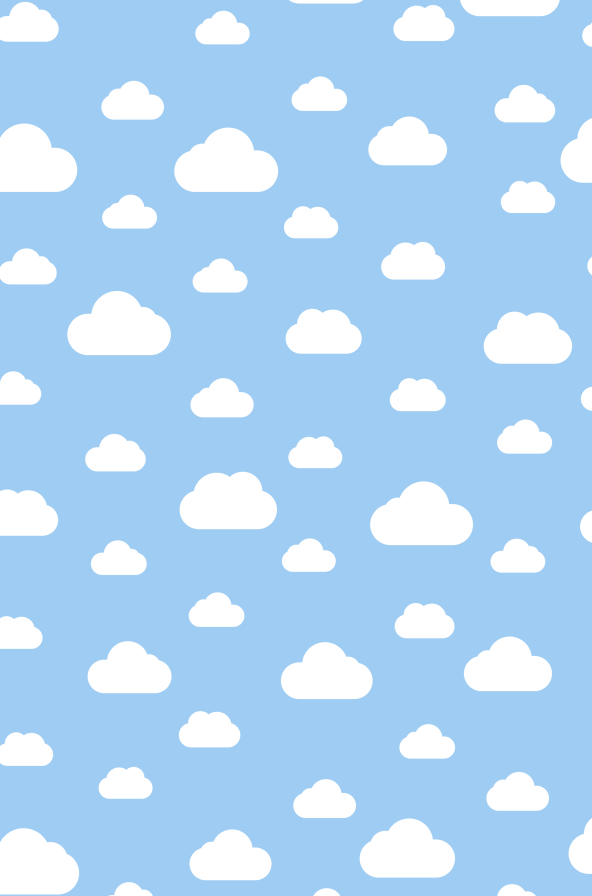
Reproduce this pattern procedurally as a Shadertoy shader.

```glsl
// Flat white clouds of mixed sizes scattered over a plain light blue sky.

const vec3 SKY = vec3(0.62, 0.80, 0.95);
const vec3 CLOUD = vec3(1.0);
const vec2 CELL = vec2(0.167, 0.198);

vec4 hash4(vec2 p) {
    vec4 q = fract(p.xyxy * vec4(0.1031, 0.1030, 0.0973, 0.1099));
    q += dot(q, q.wzxy + 33.33);
    return fract((q.xxyz + q.yzzw) * q.zywx);
}

float circle(vec2 p, vec2 center, float radius) {
    return length(p - center) - radius;
}

// Cloud of unit width, with its flat base centred on the origin
float cloudShape(vec2 p, float kind) {
    float body = length(vec2(max(abs(p.x) - 0.3, 0.0), p.y - 0.2)) - 0.2;
    float bumps;
    if (kind < 0.6) {
        // One tall dome with a lower shoulder
        float shoulder = mix(0.13, 0.18, kind / 0.6);
        bumps = min(circle(p, vec2(0.02, 0.37), 0.25),
                    circle(p, vec2(-0.23, 0.33), shoulder));
    } else {
        // Two domes of similar height
        bumps = min(circle(p, vec2(-0.15, 0.39), 0.20),
                    circle(p, vec2(0.12, 0.34), 0.24));
    }
    return min(body, bumps);
}

// Jittered triangular lattice: every third site is large, never next to another
float cloudField(vec2 p) {
    float nearest = 1.0;
    float column = floor(p.x / CELL.x);
    for (int k = -1; k <= 1; k++) {
        float i = column + float(k);
        float row = floor(p.y / CELL.y - 0.5 * i);
        for (int m = -1; m <= 1; m++) {
            float j = row + float(m);
            vec4 place = hash4(vec2(i, j) + 41.0);
            vec4 look = hash4(vec2(i, j) + 87.0);

            bool large = mod(i - j, 3.0) < 0.5;
            float width = large ? mix(0.122, 0.190, look.x)
                                : mix(0.091, 0.109, look.x * look.x);
            vec2 jitter = (place.xy - 0.5) * vec2(0.038, 0.050);
            vec2 center = vec2(i + 0.5, j + 0.5 * i + 0.5) * CELL + jitter;

            vec2 local = (p - center) / width + vec2(0.0, 0.3);
            local.x *= look.y < 0.5 ? -1.0 : 1.0;
            nearest = min(nearest, cloudShape(local, look.z) * width);
        }
    }
    return nearest;
}

void mainImage(out vec4 fragColor, in vec2 fragCoord) {
    float pixel = 1.0 / iResolution.x;
    vec2 p = fragCoord * pixel + vec2(0.045, 0.03);
    float cover = 1.0 - smoothstep(-0.7 * pixel, 0.7 * pixel, cloudField(p));
    fragColor = vec4(mix(SKY, CLOUD, cover), 1.0);
}
```
